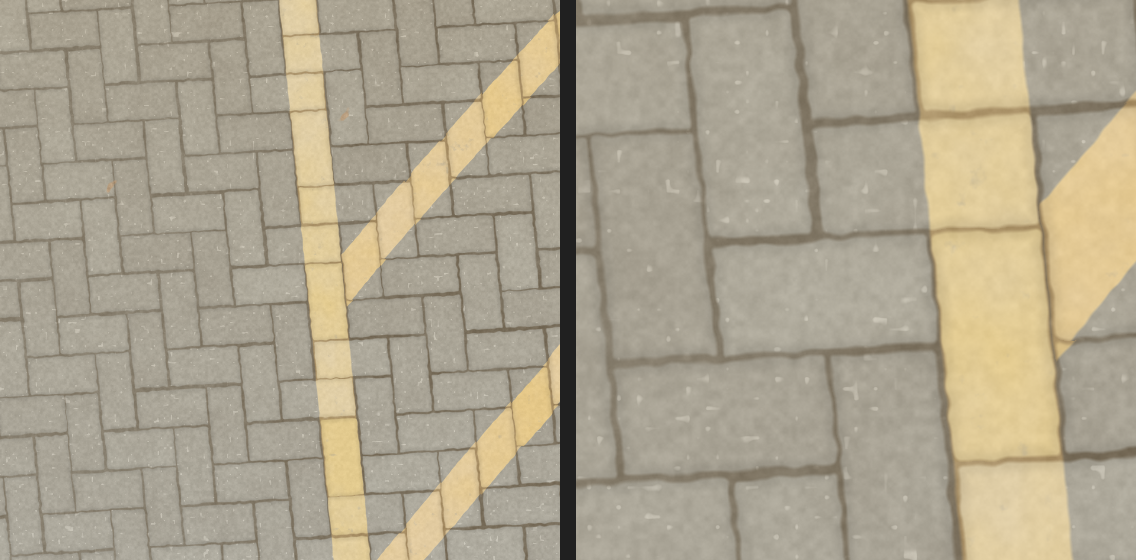
Left: the whole. Right: its middle third, enlarged.
A Shadertoy shader for this texture:

```glsl
const vec2 ORIGIN = vec2(0.504, 0.065);      // lattice corner, y measured downwards
const vec2 AXIS_ACROSS = vec2(0.0667, -0.0039);
const vec2 AXIS_DOWN = vec2(0.0065, 0.0668);
const vec2 PERSPECTIVE = vec2(0.0059, 0.0021);
const float JOINT_HALF = 0.032;              // widths below are in lattice cells
const float CORNER = 0.07;
const float LINE_HALF = 0.49;
const float STRIPE_HALF = 0.66;
const float STRIPE_SPACING = 8.0;
const float STRIPE_START = 7.5;
const float LITTER_GRID = 7.0;
const float LITTER_CHANCE = 0.12;
const vec3 STONE_DARK = vec3(0.635, 0.608, 0.548);
const vec3 STONE_LIGHT = vec3(0.69, 0.67, 0.612);
const vec3 JOINT = vec3(0.46, 0.415, 0.34);
const vec3 PAINT_DEEP = vec3(0.89, 0.795, 0.56);
const vec3 PAINT_PALE = vec3(0.88, 0.81, 0.655);
const vec3 PAINT_JOINT = vec3(0.63, 0.53, 0.37);
const vec3 LEAF = vec3(0.74, 0.61, 0.47);

float hash(vec2 p) {
    vec3 q = fract(vec3(p.xyx) * 0.1031);
    q += dot(q, q.yzx + 33.33);
    return fract((q.x + q.y) * q.z);
}

float noise(vec2 p) {
    vec2 c = floor(p), f = fract(p);
    f = f * f * (3.0 - 2.0 * f);
    return mix(mix(hash(c), hash(c + vec2(1, 0)), f.x),
               mix(hash(c + vec2(0, 1)), hash(c + vec2(1, 1)), f.x), f.y);
}

float fbm(vec2 p) {
    float sum = 0.0, amp = 0.5;
    for (int k = 0; k < 4; k++) {
        sum += amp * noise(p);
        p = p * 2.03 + 17.3;
        amp *= 0.5;
    }
    return sum;
}

// Canvas position to slightly sheared, foreshortened paving cells
vec2 toLattice(vec2 p) {
    vec2 g = inverse(mat2(AXIS_ACROSS, AXIS_DOWN)) * (p - ORIGIN);
    return g - PERSPECTIVE * g * g;
}

// Herringbone of 2:1 pavers: signed edge distance, and the paver's first cell
float paverDistance(vec2 g, out vec2 id) {
    vec2 cell = floor(g);
    float s = mod(cell.x + cell.y, 4.0);
    bool flat_ = s < 2.0;
    vec2 along = flat_ ? vec2(1, 0) : vec2(0, 1);
    id = cell - along * mod(s, 2.0);
    vec2 halfSize = 0.5 * (1.0 + along);
    vec2 jitter = 0.035 * (vec2(hash(id + 3.1), hash(id + 8.7)) - 0.5);
    vec2 q = abs(g - id - halfSize - jitter) - halfSize + CORNER;
    return length(max(q, 0.0)) + min(max(q.x, q.y), 0.0) - CORNER;
}

// Small curled leaves scattered on a coarse grid
float litter(vec2 p, float aa) {
    vec2 cell = floor(p * LITTER_GRID);
    vec2 center = 0.2 + 0.6 * vec2(hash(cell + 41.0), hash(cell + 57.0));
    vec2 d = fract(p * LITTER_GRID) - center;
    float a = 6.283 * hash(cell + 73.0);
    d = mat2(cos(a), sin(a), -sin(a), cos(a)) * d;
    d.y += 3.0 * d.x * d.x;
    float shape = length(d / vec2(0.11, 0.035)) + 0.8 * noise(p * 150.0) - 1.2;
    return step(hash(cell + 19.0), LITTER_CHANCE) * smoothstep(0.3 + aa, -0.3, shape);
}

void mainImage(out vec4 fragColor, in vec2 fragCoord) {
    vec2 p = fragCoord / iResolution.y;
    p.y = 1.0 - p.y;
    float aa = 1.0 / (AXIS_DOWN.y * iResolution.y);
    float soft = max(aa * 0.6, 0.022);
    vec2 g = toLattice(p);
    vec2 ragged = vec2(noise(p * 110.0), noise(p * 110.0 + 50.0)) - 0.5;

    // Paver layout
    vec2 id;
    float d = paverDistance(g + 0.04 * ragged, id);
    float tone = hash(id + 11.0);
    float blotch = fbm(p * 24.0);
    float grain = fbm(p * 190.0) - 0.47;

    // Stone surface, warmer at the top and cooler below
    vec3 color = mix(STONE_DARK, STONE_LIGHT, clamp(0.2 + 0.45 * tone + 0.7 * (blotch - 0.25), 0.0, 1.0));
    color += (p.y - 0.45) * vec3(0.012, 0.025, 0.045);
    color += 0.1 * grain;
    color += 0.1 * smoothstep(0.86, 0.98, noise(p * 170.0 + 9.0));

    // One long line and diagonal stripes to its right
    vec2 m = g + 0.025 * ragged;
    float line = smoothstep(soft, -soft, abs(m.x - 0.5) - LINE_HALF);
    float band = m.x + m.y - STRIPE_START + 0.1 * (tone - 0.5);
    band -= STRIPE_SPACING * max(round(band / STRIPE_SPACING), 0.0);
    float stripe = smoothstep(soft, -soft, abs(band) - STRIPE_HALF) * smoothstep(1.0 - soft, 1.0 + soft, m.x);
    float painted = max(line, stripe);
    vec3 paint = mix(PAINT_DEEP, PAINT_PALE, clamp(tone + 0.8 * (blotch - 0.45), 0.0, 1.0));
    paint += stripe * vec3(0.008, -0.012, -0.025) + 0.07 * grain;
    float worn = 0.35 * smoothstep(0.66, 0.85, fbm(p * 75.0));
    color = mix(color, paint, painted * (1.0 - worn));

    // Sanded joints, deeper to the right, with a soft shaded shoulder
    float width = JOINT_HALF * (0.75 + 0.5 * noise(p * 35.0)) * mix(1.0, 0.75, painted);
    float gap = smoothstep(-width - soft, -width + soft, d);
    float depth = mix(0.65, 1.0, smoothstep(0.25, 0.7, p.x)) * (0.7 + 0.4 * noise(p * 28.0 + 5.0));
    color *= 1.0 - 0.07 * smoothstep(-0.16, -0.02, d);
    color = mix(color, mix(JOINT, PAINT_JOINT, painted) + 0.1 * grain, gap * min(depth, 1.0));

    color = mix(color, LEAF + 0.2 * grain, 0.75 * litter(p, aa));
    fragColor = vec4(clamp(color, 0.0, 1.0), 1.0);
}
```
